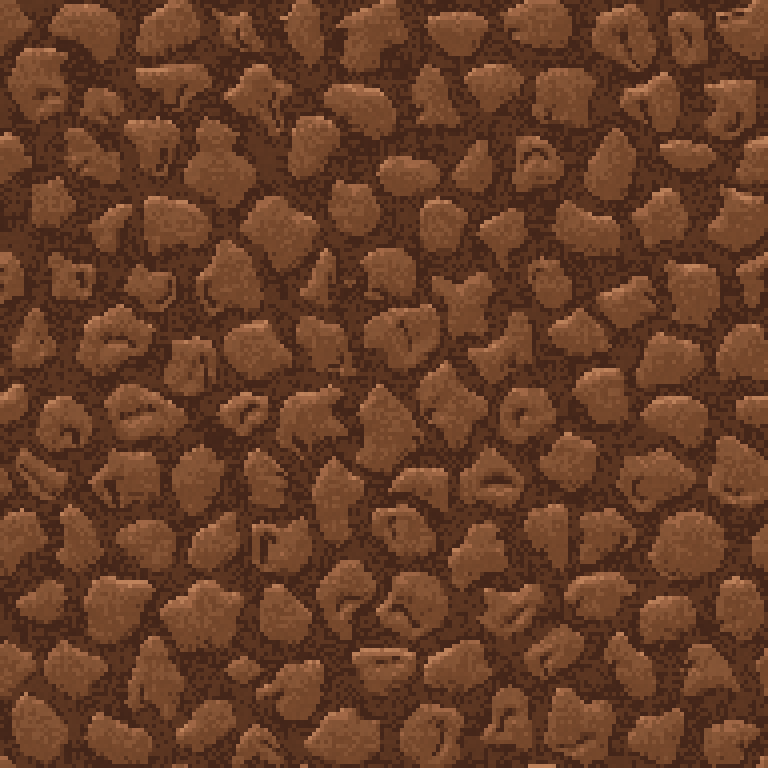
Write a WebGL 2 fragment shader that draws this texture.

```glsl
#version 300 es
precision highp float;
precision highp int;
// Chunky pixel-art cobbles: lumpy brown stones set in dark, speckled soil.
// Rounded Voronoi cells give a depth field that is notched, lit from above
// and dithered to a small palette; every lattice wraps, so the result tiles.

uniform vec2 u_resolution;
out vec4 fragColor;

const float BLOCKS = 192.0;              // square blocks across the canvas
const ivec2 STONES = ivec2(10, 12);      // columns and (even) rows of stones
const vec2 CELL = BLOCKS / vec2(STONES);
const vec2 TO_LIGHT = vec2(-0.5, 1.9);
const vec3 PALETTE[6] = vec3[6](
    vec3(0.27, 0.15, 0.10), vec3(0.36, 0.21, 0.13), vec3(0.46, 0.28, 0.17),
    vec3(0.52, 0.33, 0.21), vec3(0.62, 0.40, 0.27), vec3(0.73, 0.50, 0.35));

ivec2 wrap(ivec2 cell, ivec2 period) {
    return (cell % period + period) % period;
}

// Integer hash giving two values from 0 to 1
vec2 hash2(ivec2 cell, int seed) {
    uvec2 v = uvec2(cell + seed * ivec2(57, 131)) * 1664525u + 1013904u;
    v.x += v.y * 1664525u;
    v.y += v.x * 1664525u;
    v ^= v >> 16u;
    v.x += v.y * 1664525u;
    v.y += v.x * 1664525u;
    v ^= v >> 16u;
    return vec2(v & 65535u) / 65535.0;
}

// Smooth noise pair on a lattice of 'count' cells across the canvas
vec2 noise2(vec2 p, int count, int seed) {
    vec2 q = p * float(count) / BLOCKS;
    ivec2 i = ivec2(floor(q)), n = ivec2(count);
    vec2 f = fract(q);
    f = f * f * (3.0 - 2.0 * f);
    vec2 low = mix(hash2(wrap(i, n), seed), hash2(wrap(i + ivec2(1, 0), n), seed), f.x);
    vec2 high = mix(hash2(wrap(i + ivec2(0, 1), n), seed), hash2(wrap(i + 1, n), seed), f.x);
    return mix(low, high, f.y);
}

// Jittered stone centre in staggered rows, in blocks
vec2 stoneCentre(ivec2 cell) {
    vec2 jitter = (hash2(wrap(cell, STONES), 1) - 0.5) * 0.62;
    return (vec2(cell) + 0.5 + vec2(0.5 * float(cell.y & 1), 0.0) + jitter) * CELL;
}

// Distance to an arc that opens evenly about the direction 'axis'
float arcDistance(vec2 p, vec2 axis, float halfAngle, float radius) {
    vec2 q = vec2(abs(p.x * axis.y - p.y * axis.x), dot(p, axis));
    vec2 tip = vec2(sin(halfAngle), cos(halfAngle));
    return tip.y * q.x > tip.x * q.y ? length(q - tip * radius) : abs(length(q) - radius);
}

// Curled crack in the lower part of some stones
float notchDistance(vec2 p, ivec2 id) {
    vec2 a = hash2(id, 2), b = hash2(id, 3);
    vec2 pivot = vec2((a.x - 0.5) * 6.0, -1.0 - 3.0 * a.y);
    float angle = 6.2832 * b.x;
    float missing = step(0.68, b.y) * 100.0;
    return arcDistance(p - pivot, vec2(cos(angle), sin(angle)), 0.75, 2.6 + 2.0 * a.x) + missing;
}

// Depth inside a stone in blocks; negative in the soil
float stoneDepth(vec2 p) {
    p += (noise2(p, 30, 4) - 0.5) * 6.0;
    ivec2 base = ivec2(floor(p / CELL)), owner = base;
    float nearest = 1e6;
    for (int y = -1; y <= 1; y++)
    for (int x = -1; x <= 1; x++) {
        ivec2 cell = base + ivec2(x, y);
        float d = length(stoneCentre(cell) - p);
        if (d < nearest) { nearest = d; owner = cell; }
    }
    // Blend the borders to round the corners
    vec2 centre = stoneCentre(owner);
    float borders = 0.0;
    for (int y = -1; y <= 1; y++)
    for (int x = -1; x <= 1; x++) {
        if (x == 0 && y == 0) continue;
        vec2 other = stoneCentre(owner + ivec2(x, y));
        float d = dot(0.5 * (centre + other) - p, normalize(other - centre));
        borders += exp(-0.5 * d);
    }
    float depth = -log(borders) / 0.5 - 1.75;
    return min(depth, notchDistance(p - centre, wrap(owner, STONES)) - 0.65);
}

float dome(float depth) {
    return 1.0 - exp(-max(depth, -2.0) / 3.0);
}

// Dithered palette colour of one block
vec3 blockColour(ivec2 block) {
    vec2 p = vec2(block) + 0.5;
    vec2 grain = hash2(block, 5) - 0.5;
    float patches = noise2(p, 32, 6).x - 0.5;
    float depth = stoneDepth(p), towardLight = stoneDepth(p + TO_LIGHT);
    float lit = dome(depth) - dome(towardLight);
    float stone = 2.24 + lit * (lit > 0.0 ? 2.6 : 1.8) + grain.x * 1.0 + patches * 0.3;
    float contact = smoothstep(-1.8, 0.0, depth) + step(0.0, towardLight);
    float soil = 0.65 - 0.25 * contact + grain.x * 1.1 + patches * 0.7;
    float tone = depth > 0.0 ? max(stone, 0.6) : min(soil, 1.4);
    int index = clamp(int(floor(tone + 0.5)), 0, 5);
    return PALETTE[index] * (1.0 + 0.07 * grain.y);
}

void main() {
    // Four samples soften the block edges
    vec3 colour = vec3(0.0);
    for (int i = 0; i < 4; i++) {
        vec2 offset = vec2(i & 1, i >> 1) * 0.5 - 0.25;
        vec2 p = (gl_FragCoord.xy + offset) / u_resolution * BLOCKS;
        colour += blockColour(wrap(ivec2(floor(p)), ivec2(BLOCKS)));
    }
    fragColor = vec4(colour / 4.0, 1.0);
}
```
